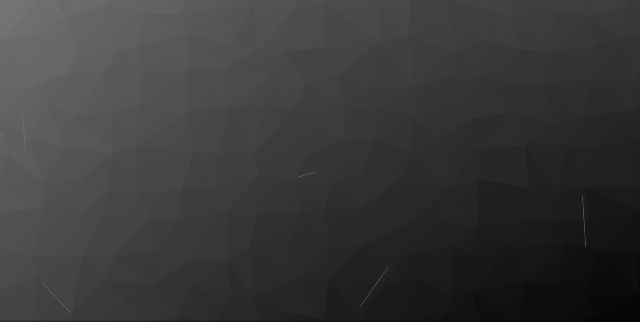
Reproduce this background procedurally as a WebGL 2 fragment shader.

```glsl
#version 300 es
precision highp float;

uniform vec2 u_resolution;
out vec4 fragColor;

vec2 hash2(vec2 p) {
    vec2 q = vec2(dot(p, vec2(127.1, 311.7)), dot(p, vec2(269.5, 183.3)));
    return fract(sin(q) * 43758.55) * 2.0 - 1.0;
}

float gradientNoise(vec2 p) {
    vec2 i = floor(p), f = fract(p);
    vec2 w = f * f * (3.0 - 2.0 * f);
    float low = mix(dot(hash2(i), f),
                    dot(hash2(i + vec2(1, 0)), f - vec2(1, 0)), w.x);
    float high = mix(dot(hash2(i + vec2(0, 1)), f - vec2(0, 1)),
                     dot(hash2(i + 1.0), f - 1.0), w.x);
    return mix(low, high, w.y);
}

// Diagonal falloff from the upper left to the lower right
float shade(vec2 p) {
    vec2 uv = clamp(p * vec2(u_resolution.y / u_resolution.x, 1.0), 0.0, 1.0);
    float corners = mix(mix(0.27, 0.01, uv.x), mix(0.46, 0.23, uv.x), uv.y);
    float sag = 0.038 * sin(3.14159 * uv.x) * mix(0.6, 1.0, uv.y);
    return corners - sag;
}

// Jittered mesh corner, in units of the canvas height
vec2 vertex(vec2 id) {
    return (id + 0.3 * hash2(id)) * vec2(0.115, 0.108);
}

float edgeDistance(vec2 p, vec2 a, vec2 b) {
    vec2 e = b - a, q = p - a;
    return (e.x * q.y - e.y * q.x) / length(e);
}

// Adds one facet: x sums weighted tone, y sums weight
void addFacet(vec2 p, vec2 a, vec2 b, vec2 c, inout vec2 total) {
    float inside = min(edgeDistance(p, a, b),
                       min(edgeDistance(p, b, c), edgeDistance(p, c, a)));
    float soft = 0.7 / u_resolution.y;
    float weight = smoothstep(-soft, soft, inside) + 1e-5;
    vec2 center = (a + b + c) / 3.0;
    float tone = shade(mix(center, p, 0.3)) + 0.022 * gradientNoise(center * 13.0);
    total += vec2(tone, 1.0) * weight;
}

float segmentDistance(vec2 p, vec2 a, vec2 b) {
    vec2 q = p - a, e = b - a;
    return length(q - e * clamp(dot(q, e) / dot(e, e), 0.0, 1.0));
}

void main() {
    vec2 p = gl_FragCoord.xy / u_resolution.y;

    // Faceted mesh, each cell split along its shorter diagonal
    vec2 cell = floor(p / vec2(0.115, 0.108));
    vec2 total = vec2(0.0);
    for (int j = -1; j <= 1; j++) {
        for (int i = -1; i <= 1; i++) {
            vec2 id = cell + vec2(i, j);
            vec2 a = vertex(id), b = vertex(id + vec2(1, 0));
            vec2 c = vertex(id + 1.0), d = vertex(id + vec2(0, 1));
            if (distance(a, c) < distance(b, d)) {
                addFacet(p, a, b, c, total);
                addFacet(p, a, c, d, total);
            } else {
                addFacet(p, a, b, d, total);
                addFacet(p, b, c, d, total);
            }
        }
    }
    float tone = total.x / total.y;

    // Hairline glints, endpoints packed as xy and zw
    vec4 glints[6] = vec4[6](
        vec4(0.070, 0.643, 0.080, 0.527), vec4(0.000, 0.587, 0.013, 0.574),
        vec4(0.925, 0.450, 0.977, 0.465), vec4(1.809, 0.388, 1.819, 0.235),
        vec4(0.132, 0.121, 0.217, 0.031), vec4(1.119, 0.049, 1.204, 0.168));
    float glint = 0.0;
    for (int k = 0; k < 6; k++) {
        float d = segmentDistance(p, glints[k].xy, glints[k].zw);
        float blur = 0.5 / u_resolution.y;
        glint = max(glint, 1.0 - smoothstep(0.001 - blur, 0.001 + blur, d));
    }
    tone = mix(tone, 0.5, 0.6 * glint);

    // Thin dark rim along the bottom
    tone *= mix(0.7, 1.0, smoothstep(0.002, 0.007, p.y));
    fragColor = vec4(vec3(max(tone, 0.0)), 1.0);
}
```
